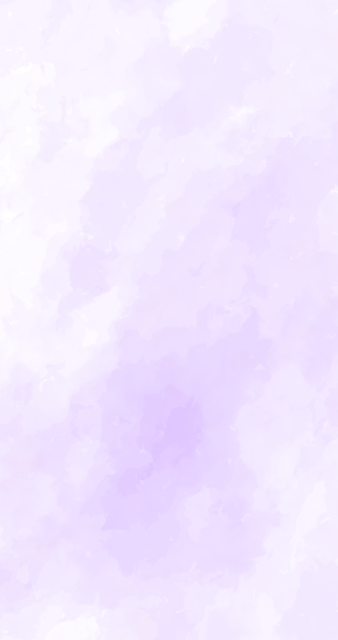
Give the GLSL for this background, as a Shadertoy shader.

```glsl
// Lavender watercolour: ragged translucent washes layered over a soft paper white.

#define LAYERS 11            // number of translucent washes
#define LAYER_INK 0.12       // pigment added by each wash
#define STROKE_DIR vec2(0.5, 0.866)
#define STROKE_SCALE vec2(5.5, 8.5)  // noise frequency along and across strokes
#define SHARED_ROUGH 0.25    // irregularity common to all washes
#define OWN_ROUGH 0.30       // irregularity of each single wash
#define RAGGED 0.016         // sideways shift that frays the wash edges
#define CRISP_EDGE 0.008
#define SOFT_EDGE 0.14
#define BASE_INK 0.37
#define PIGMENT vec3(0.10, 0.18, 0.0)  // light absorbed at full ink
#define BLUSH vec3(-0.003, 0.005, 0.008)

vec2 gradientAt(vec2 cell) {
    vec3 h = fract(cell.xyx * vec3(0.1031, 0.1030, 0.0973));
    h += dot(h, h.yzx + 33.33);
    float angle = 6.28319 * fract((h.x + h.y) * h.z);
    return vec2(cos(angle), sin(angle));
}

float gradientNoise(vec2 p) {
    vec2 i = floor(p), f = p - i;
    vec2 u = f * f * f * (f * (f * 6.0 - 15.0) + 10.0);
    vec2 e = vec2(0.0, 1.0);
    float low = mix(dot(gradientAt(i), f),
                    dot(gradientAt(i + e.yx), f - e.yx), u.x);
    float high = mix(dot(gradientAt(i + e.xy), f - e.xy),
                     dot(gradientAt(i + e.yy), f - e.yy), u.x);
    return mix(low, high, u.y);
}

float fbm(vec2 p) {
    float sum = 0.0, amp = 1.0;
    for (int i = 0; i < 5; i++) {
        sum += amp * gradientNoise(p);
        p = mat2(1.6, 1.2, -1.2, 1.6) * p + 17.3;
        amp *= 0.54;
    }
    return sum;
}

// Coordinates along and across the brush direction
vec2 strokeFrame(vec2 p) {
    return vec2(dot(p, STROKE_DIR), dot(p, vec2(STROKE_DIR.y, -STROKE_DIR.x)));
}

// Soft slanted ellipse, radii given along and across the stroke
float pool(vec2 p, vec2 centre, vec2 radii) {
    vec2 q = strokeFrame(p - centre) / radii;
    return exp(-dot(q, q));
}

// Broad distribution of pigment
float inkMass(vec2 p) {
    float ink = BASE_INK;
    // Dark pools
    ink += 0.42 * pool(p, vec2(0.25, 0.30), vec2(0.25, 0.18));
    ink += 0.30 * pool(p, vec2(0.25, 0.34), vec2(0.18, 0.055));
    ink += 0.14 * pool(p, vec2(0.24, 0.15), vec2(0.10, 0.16));
    ink += 0.30 * pool(p, vec2(0.43, 0.66), vec2(0.13, 0.08));
    ink += 0.20 * pool(p, vec2(0.19, 0.70), vec2(0.16, 0.07));
    ink += 0.12 * pool(p, vec2(0.40, 0.42), vec2(0.20, 0.10));
    // Pale gaps
    ink -= 0.21 * pool(p, vec2(0.04, 0.85), vec2(0.25, 0.13));
    ink -= 0.18 * pool(p, vec2(0.19, 0.56), vec2(0.22, 0.025));
    ink -= 0.20 * pool(p, vec2(0.03, 0.55), vec2(0.20, 0.08));
    ink -= 0.20 * pool(p, vec2(0.08, 0.00), vec2(0.12, 0.10));
    ink -= 0.32 * pool(p, vec2(0.45, 0.12), vec2(0.17, 0.03));
    ink -= 0.35 * pool(p, vec2(0.31, 0.98), vec2(0.05, 0.03));
    return ink;
}

void mainImage(out vec4 fragColor, in vec2 fragCoord) {
    vec2 p = fragCoord / iResolution.y;

    // Fray the outlines equally in all directions
    vec2 fray = vec2(fbm(p * 26.0), fbm(p * 26.0 + 57.0));
    p += RAGGED * fray;
    vec2 q = strokeFrame(p) * STROKE_SCALE;

    // Keep a thin tint even where the washes run out
    float mass = inkMass(p) + SHARED_ROUGH * fbm(q + 41.0);
    float spare = mass - 0.14;
    mass = 0.14 + 0.5 * (spare + sqrt(spare * spare + 0.008));

    // Each wash covers the area where the pigment exceeds its level
    float ink = 0.0;
    for (int i = 0; i < LAYERS; i++) {
        vec2 shift = vec2(7.31, 13.77) * float(i + 1);
        float level = (float(i) + 0.5) * LAYER_INK;
        float height = mass + OWN_ROUGH * fbm(q + shift) - level;
        float wet = smoothstep(-0.10, 0.40, gradientNoise(q * 0.7 - shift));
        float edge = mix(CRISP_EDGE, SOFT_EDGE, wet) + 0.4 * fwidth(height);
        ink += LAYER_INK * smoothstep(-edge, edge, height);
    }

    // Mottled pigment and small dry flecks
    ink += 0.05 * fray.x;
    ink -= 0.20 * smoothstep(0.50, 0.75, fbm(p * 34.0 + 23.0));
    ink = max(ink, 0.0);

    // Absorb light, then warm a few small patches
    vec3 colour = vec3(1.0) - PIGMENT * ink;
    float warm = smoothstep(0.35, 0.55, fbm(q * 1.6 + 90.0));
    colour -= BLUSH * warm * smoothstep(0.1, 0.4, ink);

    fragColor = vec4(clamp(colour, 0.0, 1.0), 1.0);
}
```
